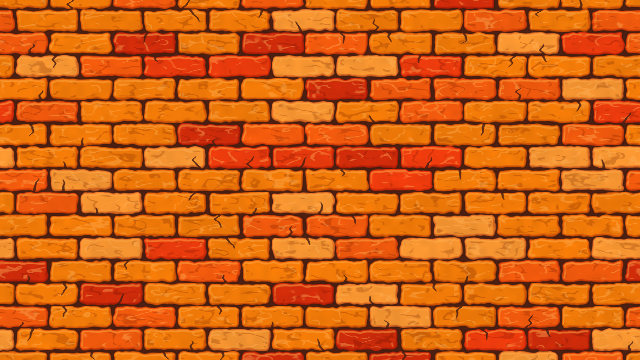
A WebGL 1 fragment shader for this texture:

```glsl
precision highp float;
// Cartoon brick wall: running bond of worn orange, red and pale bricks on dark mortar.
uniform vec2 u_resolution;

#define ROW_HEIGHT 0.06333            // row pitch, in canvas heights
#define BRICK_PITCH 2.807             // brick pitch, in row heights
#define COLUMNS 10.0                  // bricks before the colours wrap
#define WALL_SHIFT vec2(0.238, 0.387) // offset in bricks and in rows
#define ROW_STAGGER 0.524
#define HALF_SIZE vec2(1.345, 0.452)
#define CORNER 0.19
#define EDGE_WOBBLE 0.11
#define RIM 0.075
#define CRACK_SHARE 0.4
#define MORTAR vec3(0.29, 0.12, 0.07)

float hash(vec2 p) {
  return fract(sin(dot(p, vec2(12.9898, 78.233))) * 43758.5453);
}

float noise(vec2 p) {
  vec2 i = floor(p), f = fract(p);
  f = f * f * (3.0 - 2.0 * f);
  return mix(mix(hash(i), hash(i + vec2(1.0, 0.0)), f.x),
             mix(hash(i + vec2(0.0, 1.0)), hash(i + 1.0), f.x), f.y);
}

// Signed distance to a rounded brick with uneven edges
float brickDistance(vec2 q, vec2 seed) {
  vec2 warp = vec2(noise(q * 2.8 + seed), noise(q * 2.8 + seed + 37.0)) - 0.5;
  vec2 b = abs(q + EDGE_WOBBLE * warp) - HALF_SIZE + CORNER;
  float chips = 0.05 * (noise(q * 6.0 + seed + 11.0) - 0.5);
  return length(max(b, 0.0)) + min(max(b.x, b.y), 0.0) - CORNER + chips;
}

vec3 brickColour(vec2 id) {
  float h = hash(id + 3.7);
  vec3 c = vec3(0.94, 0.475, 0.03);                   // orange
  if (h > 0.57) c = vec3(0.94, 0.35, 0.05);           // orange red
  if (h > 0.79) c = vec3(0.96, 0.58, 0.19);           // pale
  if (h > 0.90) c = vec3(0.81, 0.17, 0.04);           // deep red
  if (h > 0.965) c = vec3(0.92, 0.23, 0.05);          // bright red
  return c * (0.98 + 0.04 * hash(id + 8.1));
}

// Thin broken strokes along the contours of a slanted noise field
float scratches(vec2 q, vec2 seed, float width, float aa) {
  vec2 s = vec2(q.x * 1.7 - q.y * 1.2, q.y * 4.2 + q.x * 0.8);
  float n = noise(s + seed) + 0.25 * noise(s * 2.3 + seed);
  float stroke = 1.0 - smoothstep(width, width + 2.0 * aa, abs(n - 0.62));
  return stroke * smoothstep(0.45, 0.6, noise(q * vec2(2.6, 4.0) + seed + 19.0));
}

// Tapering crack that enters from the top or the bottom edge
float crack(vec2 q, vec2 id, float aa) {
  float side = hash(id + 5.3) < 0.5 ? -1.0 : 1.0;
  float depth = HALF_SIZE.y - q.y * side;
  float reach = mix(0.25, 0.6, hash(id + 6.9));
  float bend = 0.28 * (noise(vec2(depth * 6.0, hash(id) * 50.0)) - 0.5);
  float x = (hash(id + 2.2) - 0.5) * 2.1 + bend + depth * (hash(id + 4.4) - 0.5);
  float taper = clamp(1.0 - depth / reach, 0.0, 1.0);
  float line = 1.0 - smoothstep(0.0, aa, abs(q.x - x) - 0.04 * taper);
  return line * smoothstep(0.0, 0.2, taper) * step(hash(id + 9.6), CRACK_SHARE);
}

void main() {
  // Brick cell and local position, measured in row heights
  vec2 p = gl_FragCoord.xy / (u_resolution.y * ROW_HEIGHT);
  float aa = 1.0 / (u_resolution.y * ROW_HEIGHT);
  float y = p.y - WALL_SHIFT.y;
  float row = floor(y);
  float x = p.x / BRICK_PITCH - WALL_SHIFT.x - ROW_STAGGER * mod(row, 2.0);
  vec2 id = vec2(mod(floor(x), COLUMNS), row + 2.0);
  vec2 q = vec2((fract(x) - 0.5) * BRICK_PITCH, fract(y) - 0.5);
  vec2 seed = 60.0 * vec2(hash(id + 0.5), hash(id + 1.5));

  float d = brickDistance(q, seed);
  float lit = (brickDistance(q + vec2(-0.03, 0.05), seed) - d) / 0.058;

  // Worn face
  vec3 base = brickColour(id);
  vec3 face = base * (0.97 + 0.06 * noise(q * 3.0 + seed));
  float inside = smoothstep(RIM, RIM + 0.1, -d);
  float dark = scratches(q, seed + 7.0, 0.035, aa);
  float light = scratches(q * vec2(1.0, -1.0), seed + 23.0, 0.025, aa);
  face = mix(face, base * vec3(0.82, 0.74, 0.65), 0.75 * dark * inside);
  face = mix(face, vec3(1.0, 0.70, 0.36), 0.4 * light * inside);

  // Bevelled rim with a highlight on the sides facing the light
  vec3 rim = base * mix(vec3(0.84, 0.64, 0.6), vec3(0.97, 0.8, 0.8),
                        smoothstep(-0.6, 0.6, lit));
  vec3 brick = mix(rim, face, smoothstep(RIM - aa, RIM + aa, -d));
  float glint = 1.0 - smoothstep(0.015, 0.025 + aa, abs(d + RIM + 0.02));
  brick = mix(brick, vec3(1.0, 0.68, 0.28), 0.5 * glint * smoothstep(0.1, 0.8, lit));
  brick = mix(brick, MORTAR, 0.85 * crack(q, id, aa));

  // Mortar, slightly deeper next to the bricks
  vec3 mortar = MORTAR * (0.9 + 0.15 * smoothstep(0.0, 0.12, d));
  float cover = 1.0 - smoothstep(-0.7 * aa, 0.7 * aa, d);
  gl_FragColor = vec4(mix(mortar, brick, cover), 1.0);
}
```
